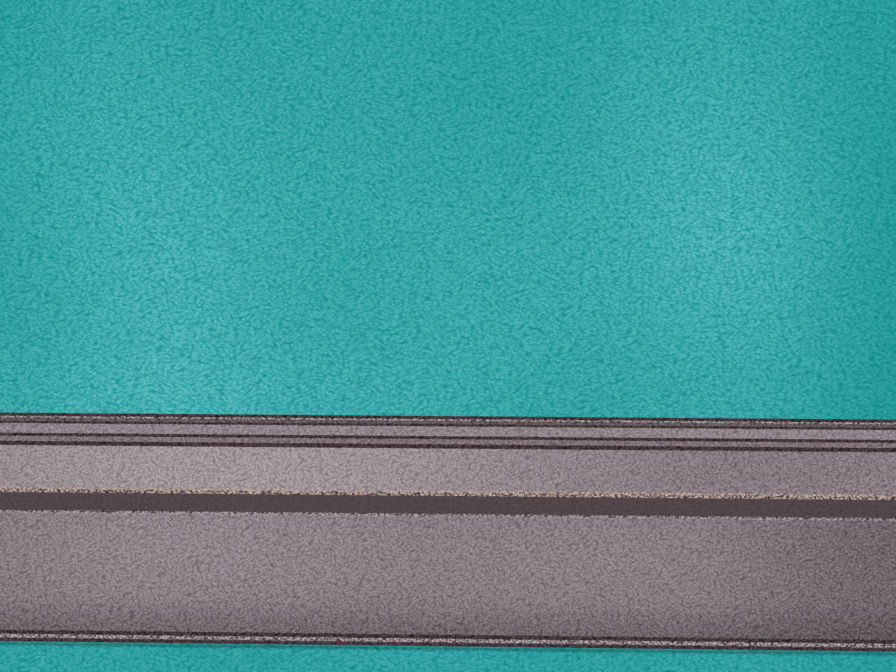
Give the GLSL for this texture, as a WebGL 2 fragment shader.

```glsl
#version 300 es
precision highp float;
// Grained teal panel crossed by a slightly tilted, grooved mauve metal rail.
uniform vec2 u_resolution;
out vec4 fragColor;

const vec3 TEAL_DEEP = vec3(0.09, 0.56, 0.565);
const vec3 TEAL_PALE = vec3(0.32, 0.72, 0.73);
const vec3 GROOVE = vec3(0.25, 0.20, 0.215);
const vec3 SHADOW = vec3(0.315, 0.27, 0.285);
const vec3 MAUVE = vec3(0.48, 0.435, 0.455);
const vec3 SILVER = vec3(0.63, 0.59, 0.605);
const vec3 TAN = vec3(0.67, 0.59, 0.55);

vec2 hash2(vec2 p) {
  vec3 q = fract(p.xyx * vec3(0.1031, 0.1030, 0.0973));
  q += dot(q, q.yzx + 33.33);
  return fract((q.xx + q.yz) * q.zy);
}

// Distance to the nearest scattered cell point.
float cellular(vec2 p) {
  vec2 cell = floor(p), f = fract(p);
  float nearest = 2.0;
  for (int j = -1; j <= 1; j++)
    for (int i = -1; i <= 1; i++) {
      vec2 o = vec2(i, j);
      nearest = min(nearest, length(o + hash2(cell + o) - f));
    }
  return nearest;
}

// Signed leathery grain, centred near zero.
float grain(vec2 p, vec2 frequency) {
  vec2 warp = 0.004 * vec2(sin(p.y * 93.0 + p.x * 41.0), sin(p.x * 77.0));
  vec2 q = (p + warp) * frequency;
  return (0.48 - cellular(q)) + 0.5 * (hash2(floor(q * 1.4)).x - 0.5);
}

float glow(vec2 p, vec2 center, vec2 radius) {
  vec2 d = (p - center) / radius;
  return exp(-dot(d, d));
}

// Smooth-edged horizontal band between two depths.
float band(float y, float top, float bottom, float blur) {
  return smoothstep(top - blur, top + blur, y)
       - smoothstep(bottom - blur, bottom + blur, y);
}

vec3 panel(vec2 uv, vec2 p) {
  float light = 0.35;
  light += 0.30 * glow(uv, vec2(0.20, 0.60), vec2(0.16, 0.24));
  light += 0.32 * glow(uv, vec2(0.81, 0.66), vec2(0.15, 0.26));
  light += 0.20 * glow(uv, vec2(0.24, 0.40), vec2(0.30, 0.09));
  light += 0.14 * glow(uv, vec2(0.56, 0.59), vec2(0.20, 0.20));
  light += 0.12 * glow(uv, vec2(0.10, 0.87), vec2(0.18, 0.18));
  light -= 0.18 * glow(uv, vec2(1.02, 0.52), vec2(0.13, 0.50));
  light -= 0.12 * glow(uv, vec2(0.00, 1.00), vec2(0.10, 0.25));
  light += 0.03 * sin(uv.x * 17.0 + sin(uv.y * 9.0));
  float bumps = grain(p, vec2(150.0, 215.0));
  vec3 color = mix(TEAL_DEEP, TEAL_PALE, light);
  return color + bumps * (0.09 + 0.13 * light) * vec3(1.1, 0.8, 0.8);
}

// Depth y runs downwards in thousandths of the canvas height.
vec3 rail(vec2 uv, vec2 p, float y, float blur) {
  float bumps = grain(p, vec2(210.0, 240.0));
  float sheen = glow(uv, vec2(0.20, 0.19), vec2(0.28, 0.13))
              + 0.7 * glow(uv, vec2(0.68, 0.17), vec2(0.25, 0.12));
  vec3 upper = mix(MAUVE, SILVER, 0.55 + 0.35 * sin(uv.x * 5.0 + 0.3));
  vec3 face = mix(MAUVE, SILVER, 0.55 * sheen - 0.08);
  face *= 1.0 - 0.14 * smoothstep(880.0, 940.0, y) - 0.10 * smoothstep(0.75, 1.0, uv.x);

  vec3 color = mix(SHADOW, MAUVE, 0.35);
  color = mix(color, mix(MAUVE, SILVER, 0.45), band(y, 629.0, 644.0, blur));
  color = mix(color, MAUVE, band(y, 648.0, 656.0, blur));
  color = mix(color, upper, band(y, 662.0, 727.0, blur));
  color = mix(color, SHADOW, band(y, 731.0, 759.0, blur + 1.0));
  color = mix(color, face, band(y, 761.0, 938.0, blur));

  // Incised dark lines, then the bright worn lips beside them.
  color = mix(color, GROOVE, band(y, 613.0, 618.5, blur));
  color = mix(color, GROOVE, band(y, 626.0, 629.0, blur));
  color = mix(color, GROOVE, band(y, 644.0, 648.0, blur));
  color = mix(color, GROOVE, band(y, 656.0, 661.5, blur));
  color = mix(color, GROOVE, band(y, 937.0, 942.5, blur));
  color = mix(color, GROOVE, band(y, 949.0, 955.0, blur));
  float wear = clamp(0.55 + 1.3 * bumps, 0.0, 1.0);
  color = mix(color, TAN, wear * band(y, 724.0, 732.0, blur));
  color = mix(color, SILVER, wear * band(y, 618.5, 621.0, blur));
  color = mix(color, SILVER, 0.85 * wear * band(y, 758.5, 762.5, blur));
  color = mix(color, SILVER, wear * band(y, 943.0, 948.0, blur));
  float rough = 0.16 - 0.11 * band(y, 732.0, 758.0, blur);
  return color + rough * bumps;
}

void main() {
  vec2 uv = gl_FragCoord.xy / u_resolution;
  vec2 p = gl_FragCoord.xy / u_resolution.y;
  float depth = 1000.0 * (1.0 - uv.y);
  // The rail falls to the right, a little more steeply at its lower edge.
  float y = depth - uv.x * mix(10.4, 15.6, (depth - 620.0) / 340.0);
  float blur = max(900.0 / u_resolution.y, 0.8);
  vec3 color = panel(uv, p);
  color *= 1.0 - 0.25 * band(y, 955.0, 960.0, 3.0);
  color = mix(color, rail(uv, p, y, blur), band(y, 614.0, 954.0, blur));
  fragColor = vec4(clamp(color, 0.0, 1.0), 1.0);
}
```
